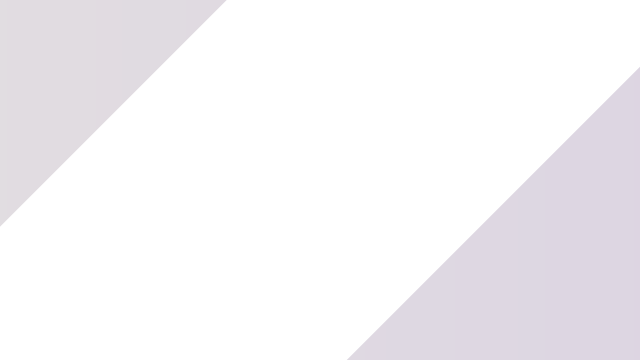
This background is drawn by a Shadertoy shader. Its source:

```glsl
const vec3 PAPER = vec3(1.0);
const vec3 TINT_LEFT = vec3(0.884, 0.865, 0.882);
const vec3 TINT_RIGHT = vec3(0.865, 0.837, 0.888);
const float TOP_LEFT_LEG = 0.6296;      // corner leg lengths, in canvas heights
const float BOTTOM_RIGHT_LEG = 0.8148;

// Signed distance to the 45 degree cut of a corner, negative inside the corner
float cornerDistance(vec2 fromCorner, float leg) {
    return (fromCorner.x + fromCorner.y - leg) * inversesqrt(2.0);
}

void mainImage(out vec4 fragColor, in vec2 fragCoord) {
    vec2 p = fragCoord / iResolution.y;
    float aspect = iResolution.x / iResolution.y;
    float pixel = 1.0 / iResolution.y;

    // Two opposite corner triangles
    float topLeft = cornerDistance(vec2(p.x, 1.0 - p.y), TOP_LEFT_LEG);
    float bottomRight = cornerDistance(vec2(aspect - p.x, p.y), BOTTOM_RIGHT_LEG);
    float corners = min(topLeft, bottomRight);
    float coverage = clamp(0.5 - corners / pixel, 0.0, 1.0);

    // Faint horizontal shift of the tint
    vec3 tint = mix(TINT_LEFT, TINT_RIGHT, p.x / aspect);
    fragColor = vec4(mix(PAPER, tint, coverage), 1.0);
}
```
